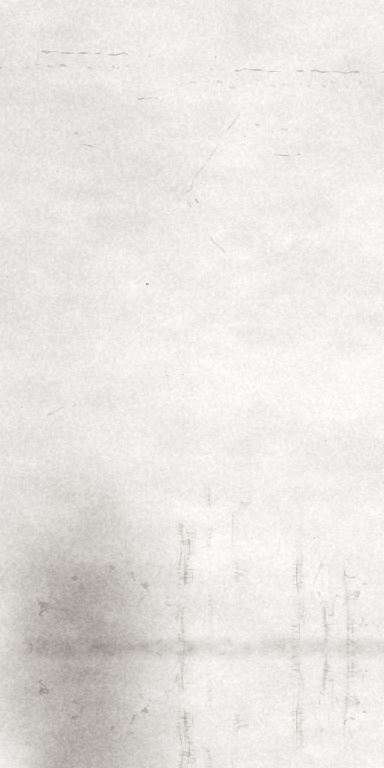
Give the GLSL for this texture, as a Shadertoy shader.

```glsl
// Aged off-white plaster: a grey stain at lower left, a mirrored damp band,
// broken vertical scratches, thin cracks and dashed wear near the top.
// Layers of value noise and segment distances add up to one "soot" amount.

const float BAND_HEIGHT = 0.3125;

float hash(vec2 p) {
    vec3 q = fract(vec3(p.xyx) * 0.1031);
    q += dot(q, q.yzx + 33.33);
    return fract((q.x + q.y) * q.z);
}

float noise(vec2 p) {
    vec2 cell = floor(p), f = fract(p);
    f = f * f * (3.0 - 2.0 * f);
    float low = mix(hash(cell), hash(cell + vec2(1, 0)), f.x);
    float high = mix(hash(cell + vec2(0, 1)), hash(cell + vec2(1, 1)), f.x);
    return mix(low, high, f.y);
}

float fbm(vec2 p) {
    float sum = 0.0, gain = 0.5;
    for (int i = 0; i < 5; i++) {
        sum += gain * noise(p);
        p = mat2(1.6, 1.2, -1.2, 1.6) * p + 17.3;
        gain *= 0.5;
    }
    return sum;
}

// Soft window that is one between lo and hi
float window(float v, float lo, float hi, float soft) {
    return smoothstep(lo - soft, lo + soft, v) * (1.0 - smoothstep(hi - soft, hi + soft, v));
}

float segment(vec2 p, vec2 a, vec2 b, float halfWidth, float px) {
    vec2 ab = b - a, ap = p - a;
    float d = length(ap - ab * clamp(dot(ap, ab) / dot(ab, ab), 0.0, 1.0));
    return 1.0 - smoothstep(halfWidth, halfWidth + px, d);
}

// Wandering hairlines along the noise contours
float hairlines(vec2 p, float scale) {
    float ridge = abs(fbm(p * scale) - 0.48);
    return (1.0 - smoothstep(0.004, 0.035, ridge)) * smoothstep(0.4, 0.75, noise(p * 75.0));
}

// Ragged zone around the outline of an ellipse
float rim(vec2 p, vec2 center, vec2 radii, float spread) {
    return 1.0 - smoothstep(0.0, spread, abs(length((p - center) / radii) - 1.0));
}

// Row of short worn dashes
float dashes(vec2 p, float height, float from, float to, float px) {
    p.x += 0.02 * noise(vec2(p.x * 9.0, height));
    float id = floor(p.x * 30.0);
    vec2 q = vec2((fract(p.x * 30.0) - 0.5) / 30.0, p.y - height - 0.02 * (hash(vec2(id, 4.0)) - 0.5));
    float mark = segment(q, vec2(-0.006, 0.001), vec2(0.005, -0.001), 0.0015, px * 1.5);
    float wear = smoothstep(0.2, 0.7, noise(p * 110.0));
    return mark * wear * window(p.x, from, to, 0.02) * hash(vec2(id, height));
}

// Vertical scratch column; span = x, low, high, half width
float scratches(vec2 p, vec4 span) {
    float x = p.x + 0.012 * (noise(vec2(p.y * 14.0, span.x * 40.0)) - 0.5);
    float body = window(x, span.x - span.w, span.x + span.w, 0.008) * window(p.y, span.y, span.z, 0.06);
    float fibres = smoothstep(0.55, 0.9, noise(vec2(x * 190.0, p.y * 22.0)));
    float ticks = smoothstep(0.5, 0.9, noise(vec2(x * 90.0, p.y * 230.0)));
    float patches = smoothstep(0.25, 0.65, noise(vec2(x * 25.0, p.y * 20.0)));
    return body * patches * (0.12 + 0.6 * fibres + 0.5 * ticks);
}

// Sparse dark dots, one chance per grid cell
float specks(vec2 p, float density, float px) {
    vec2 g = p * 24.0, cell = floor(g);
    vec2 spot = 0.25 + 0.5 * vec2(hash(cell + 3.1), hash(cell + 8.7));
    float d = length(fract(g) - spot) / 24.0;
    return step(1.0 - density, hash(cell + 51.0)) * (1.0 - smoothstep(0.0005, 0.001 + px, d));
}

float stain(vec2 p) {
    vec2 q = p + 0.14 * (vec2(fbm(p * 5.0), fbm(p * 5.0 + 31.0)) - 0.5);
    float across = smoothstep(-0.04, 0.18, q.x) * (1.0 - smoothstep(0.24, 0.56, q.x));
    float up = 1.0 - smoothstep(0.32, 0.92, q.y);
    vec2 c = (q - vec2(0.22, 0.36)) * vec2(6.5, 4.0);
    return across * up * (0.50 + 0.5 * fbm(p * 9.0)) * 0.86 + 0.17 * exp(-dot(c, c));
}

float cracks(vec2 p, float px) {
    vec2 q = p + 0.022 * (vec2(fbm(p * 26.0), fbm(p * 26.0 + 9.0)) - 0.5);
    float c = segment(q, vec2(0.62, 1.70), vec2(0.477, 1.49), 0.0004, px);
    c += segment(q, vec2(0.477, 1.49), vec2(0.547, 1.38), 0.0006, px);
    c += segment(q, vec2(0.547, 1.38), vec2(0.645, 1.26), 0.0006, px);
    c += segment(q, vec2(0.12, 0.92), vec2(0.20, 0.95), 0.0006, px);
    return c * smoothstep(0.25, 0.7, noise(p * 45.0));
}

float strokes(vec2 p, float px) {
    vec2 q = p + vec2(0.0, 0.008 * (noise(p * 50.0) - 0.5));
    float s = segment(q, vec2(0.11, 1.866), vec2(0.35, 1.858), 0.001, px);
    s += segment(q, vec2(0.55, 1.82), vec2(1.0, 1.81), 0.0006, px);
    s += segment(q, vec2(0.36, 1.745), vec2(0.46, 1.74), 0.0006, px);
    s += segment(q, vec2(0.21, 1.62), vec2(0.26, 1.615), 0.001, px);
    s += segment(q, vec2(0.69, 1.60), vec2(0.78, 1.594), 0.0006, px);
    return s * smoothstep(0.25, 0.8, noise(p * vec2(55.0, 120.0)));
}

void mainImage(out vec4 fragColor, in vec2 fragCoord) {
    vec2 p = fragCoord / iResolution.xy * vec2(1.0, 2.0);
    float px = 2.0 / iResolution.y;
    vec2 m = vec2(p.x, BAND_HEIGHT + abs(p.y - BAND_HEIGHT));

    // Paper tone, stain and damp band
    float soot = 0.17 * (1.0 - smoothstep(0.05, 0.65, p.x)) + 0.05 * smoothstep(1.2, 1.9, p.y);
    soot += 0.34 * (fbm(p * vec2(3.0, 5.0)) - 0.46) + 0.22 * (fbm(p * vec2(11.0, 24.0)) - 0.48) + stain(p);
    float band = window(p.y, BAND_HEIGHT - 0.022, BAND_HEIGHT + 0.022, 0.016);
    soot += band * (0.10 + 0.28 * noise(m * vec2(45.0, 70.0))) * smoothstep(0.0, 0.12, p.x);

    // Scratches and ragged cracks mirrored about the band
    vec4 columns[6] = vec4[6](vec4(0.485, 0.30, 0.66, 0.022), vec4(0.54, 0.40, 0.72, 0.008),
        vec4(0.63, 0.48, 0.70, 0.020), vec4(0.778, 0.30, 0.55, 0.016),
        vec4(0.85, 0.34, 0.50, 0.014), vec4(0.92, 0.32, 0.52, 0.020));
    for (int i = 0; i < 6; i++) soot += 0.62 * scratches(m, columns[i]);
    float zone = rim(m, vec2(0.89, BAND_HEIGHT), vec2(0.07, 0.20), 0.6);
    zone += rim(m, vec2(0.26, BAND_HEIGHT), vec2(0.18, 0.20), 0.35);
    soot += 0.45 * zone * hairlines(m, 15.0);

    // Upper wear and cracks
    soot += 0.5 * (dashes(p, 1.823, 0.0, 0.35, px) + dashes(p, 1.782, 0.5, 1.0, px));
    soot += 0.4 * (dashes(p, 1.66, 0.05, 0.30, px) + dashes(p, 1.665, 0.65, 0.9, px));
    soot += 0.6 * strokes(p, px) + 0.3 * cracks(p, px) + 0.5 * specks(p, 0.008, px);
    soot += 0.9 * segment(p, vec2(0.383, 1.26), vec2(0.384, 1.26), 0.002, px);
    soot += 0.6 * segment(p, vec2(0.51, 1.48), vec2(0.515, 1.473), 0.001, px);

    // Fine grain, stronger inside the stain
    float grain = noise(p * 240.0) + 0.5 * noise(p * 130.0 + 7.0) - 0.75;
    soot += grain * (0.18 + 0.14 * clamp(soot, 0.0, 1.0));

    vec3 paper = vec3(0.956, 0.952, 0.940), grime = vec3(0.70, 0.68, 0.66);
    fragColor = vec4(clamp(mix(paper, grime, max(soot, -0.12)), 0.0, 1.0), 1.0);
}
```
